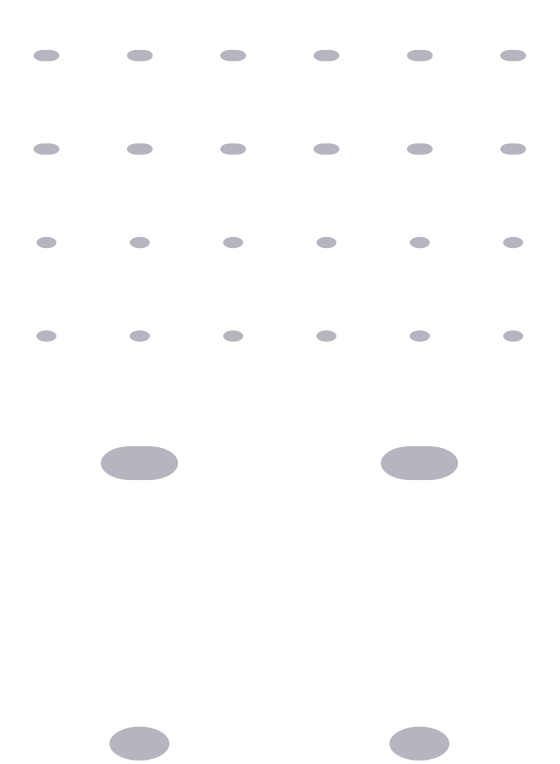
Top: the whole. Bottom: its middle third, enlarged.
This pattern is drawn by a Shadertoy shader. Its source:

```glsl
// Grid of small grey ovals on white: the upper half holds stretched ovals,
// the lower half plain ellipses. Each repeat is one cell of a fract grid,
// and its oval is drawn from an approximate ellipse distance.

#define REPEATS vec2(6.0, 4.0)
#define CENTRE vec2(0.498, 0.406)
#define RADII vec2(0.107, 0.0605)
#define STRETCH 0.031
#define PAPER vec3(1.0)
#define INK vec3(0.71, 0.71, 0.75)

// First-order signed distance to an ellipse
float ellipseDistance(vec2 p, vec2 radii) {
    float scaled = length(p / radii);
    float slope = length(p / (radii * radii));
    return scaled * (scaled - 1.0) / max(slope, 1e-4);
}

// Ellipse cut in half and pulled apart by a flat middle section
float ovalDistance(vec2 p, float halfFlat) {
    p.x = max(abs(p.x) - halfFlat, 0.0);
    return ellipseDistance(p, RADII);
}

void mainImage(out vec4 fragColor, in vec2 fragCoord) {
    vec2 grid = fragCoord / iResolution.xy * REPEATS;
    vec2 local = fract(grid) - CENTRE;

    // Rows in the upper half are wider
    float halfFlat = STRETCH * step(0.5 * REPEATS.y, floor(grid.y));

    // Edge smoothing over one pixel, measured in cells
    float pixel = REPEATS.y / iResolution.y;
    float dist = ovalDistance(local, halfFlat);
    float coverage = clamp(0.5 - dist / pixel, 0.0, 1.0);

    fragColor = vec4(mix(PAPER, INK, coverage), 1.0);
}
```
